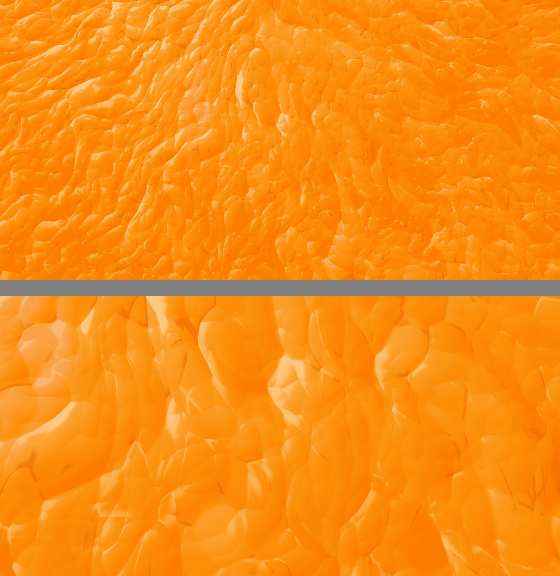
Top: the whole. Bottom: its middle third, enlarged.
Reproduce this texture procedurally as a Shadertoy shader.

```glsl
const vec3 DEEP_ORANGE = vec3(0.99, 0.485, 0.0);
const vec3 ORANGE      = vec3(0.99, 0.56, 0.03);
const vec3 APRICOT     = vec3(0.99, 0.65, 0.23);
const vec3 CREAM       = vec3(0.99, 0.79, 0.52);
const vec3 CREASE      = vec3(0.90, 0.38, 0.0);
const vec3 BLUSH       = vec3(0.98, 0.62, 0.38);
const vec2 LIGHT       = vec2(-0.6, 0.8);

vec2 hash2(vec2 p) {
    p = vec2(dot(p, vec2(127.1, 311.7)), dot(p, vec2(269.5, 183.3)));
    return fract(sin(p) * 43758.5);
}

vec2 turn(vec2 v, float angle) {
    float c = cos(angle), s = sin(angle);
    return vec2(c * v.x - s * v.y, s * v.x + c * v.y);
}

// Layered sines, each octave turned, that make outlines ragged
vec2 wobble(vec2 p, float freq, float amount) {
    for (int i = 0; i < 5; i++) {
        float k = float(i);
        vec2 wave = sin(freq * turn(p, 1.1 * k + 0.5) + vec2(1.3, 4.1) * k);
        p += amount * turn(wave.yx, 2.3 * k);
        freq *= 1.75;
        amount *= 0.58;
    }
    return p;
}

// Fibre direction, spreading downwards from an apex above the canvas
vec2 fibre(vec2 p, vec2 apex) {
    return normalize((p - apex) * vec2(1.15, 1.0));
}

// Long domed cells, each lying along the fibres with a random deviation.
// Returns slope towards the light, tint, gap to the neighbour, cell id.
vec4 sacs(vec2 p, float freq, vec2 stretch, float deviation, float seed) {
    vec2 q = p * freq, base = floor(q);
    float near = 99.0, second = 99.0, id = 0.0;
    vec3 sum = vec3(0.0);
    for (int y = -2; y <= 2; y++)
    for (int x = -2; x <= 2; x++) {
        vec2 corner = base + vec2(x, y);
        vec2 rnd = hash2(corner + seed);
        vec2 centre = corner + rnd;
        float other = fract(rnd.x * 7.3 + rnd.y * 13.1);
        vec2 along = turn(fibre(centre / freq, vec2(0.9, 1.25)), deviation * (2.0 * other - 1.0));
        vec2 across = vec2(-along.y, along.x);
        vec2 m = stretch * vec2(dot(q - centre, across), dot(q - centre, along));
        float d = dot(m, m);
        float slope = 2.0 * dot(stretch.x * m.x * across + stretch.y * m.y * along, LIGHT);
        float weight = exp(-28.0 * d) + 1e-20;
        sum += weight * vec3(slope, fract(other * 5.7 + rnd.x) - 0.5, 1.0);
        if (d < near) {
            second = near;
            near = d;
            id = other;
        } else {
            second = min(second, d);
        }
    }
    return vec4(sum.xy / sum.z, sqrt(second) - sqrt(near), id);
}

// Broad glow, fading with distance from its centre
float glow(vec2 p, vec2 centre, vec2 radius) {
    vec2 d = (p - centre) / radius;
    return exp(-dot(d, d));
}

vec3 juiceRamp(float tone) {
    vec3 col = mix(DEEP_ORANGE, ORANGE, clamp(tone / 0.3, 0.0, 1.0));
    col = mix(col, APRICOT, clamp((tone - 0.3) / 0.35, 0.0, 1.0));
    return mix(col, CREAM, clamp((tone - 0.65) / 0.4, 0.0, 1.0));
}

void mainImage(out vec4 fragColor, in vec2 fragCoord) {
    vec2 p = fragCoord / iResolution.y;
    vec2 ragged = wobble(p, 13.0, 0.017);
    float deviation = mix(0.9, 0.4, smoothstep(0.0, 0.5, p.y));

    // Pulp in three sizes, and large patches of uneven thickness
    vec4 big    = sacs(ragged, 12.0, vec2(1.5, 0.55), deviation, 3.0);
    vec4 medium = sacs(ragged, 22.0, vec2(1.35, 0.65), deviation + 0.3, 17.0);
    vec4 fine   = sacs(ragged, 44.0, vec2(1.2, 0.75), 1.4, 41.0);
    vec4 broad  = sacs(ragged, 4.5, vec2(1.2, 0.8), 0.5, 59.0);

    // Glow through the flesh, then relief lighting
    float light = glow(p, vec2(0.72, 0.85), vec2(0.95, 0.62));
    float tint = 0.24 * big.y + 0.18 * medium.y + 0.16 * broad.y;
    float relief = 0.13 * big.x + 0.12 * medium.x + 0.055 * fine.x;
    float tone = 0.09 + 0.34 * light + tint + relief;

    // Wet glints on slopes that face the light
    float facing = 0.6 * big.x + 0.7 * medium.x + 0.3 * fine.x;
    float glint = smoothstep(0.7, 1.25, facing);
    tone += glint * (0.2 + 0.15 * light);
    vec3 col = juiceRamp(tone);

    // Rosy membrane in a few places
    float rosy = smoothstep(0.36, 0.44, broad.y) * smoothstep(0.0, 0.2, broad.z);
    col = mix(col, BLUSH, 0.4 * rosy * smoothstep(0.3, 0.6, tone));

    // Short pale membrane edges and broken dark creases
    float bigSeam = smoothstep(0.1, 0.02, big.z);
    float smallSeam = smoothstep(0.13, 0.03, medium.z);
    float broken = smoothstep(-0.1, 0.2, fine.y);
    float pale = max(bigSeam * step(0.55, big.w), smallSeam * step(0.7, medium.w));
    float dark = max(bigSeam * step(big.w, 0.35), smallSeam * step(medium.w, 0.3));
    col = mix(col, CREAM, 0.5 * pale * broken * smoothstep(-0.2, 0.6, facing));
    col = mix(col, CREASE, 0.5 * dark * broken * smoothstep(0.3, -0.3, facing));

    fragColor = vec4(col, 1.0);
}
```
